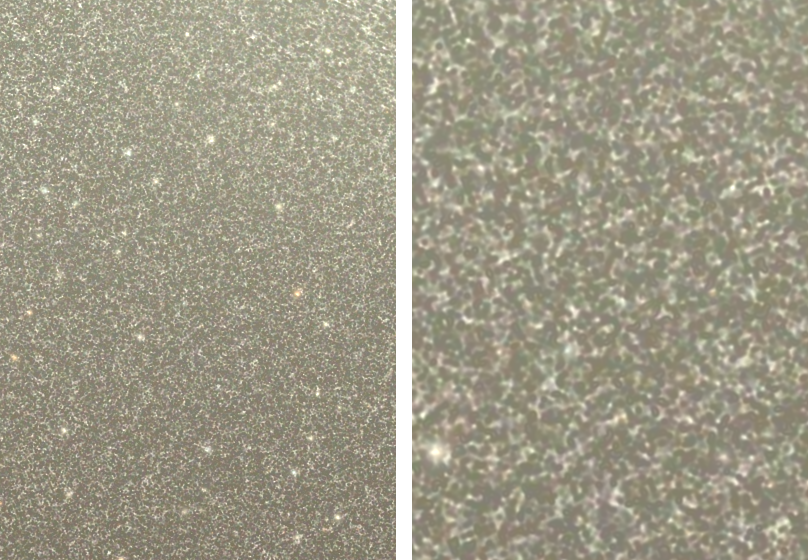
Left: the whole. Right: its middle third, enlarged.
Reproduce this texture procedurally as a Shadertoy shader.

```glsl
// Champagne glitter paper: fine soft grain over a wide light falloff,
// a little coarser and slanted toward the upper right, with small flecks
// and scattered tinted glints. Lengths are fractions of canvas height.
#define GRAIN_FREQ 300.0
#define CLUMP_FREQ 150.0
#define TINT_FREQ 170.0
#define CONTRAST_LOW 0.37
#define CONTRAST_HIGH 0.54
#define TINT_AMOUNT 0.055
#define GLINT_FREQ 14.0
#define GLINT_RADIUS 0.0045
#define FLECK_FREQ 60.0
#define FLECK_RADIUS 0.0022
#define SHADE_COLOR vec3(0.527, 0.499, 0.435)
#define LIGHT_COLOR vec3(0.640, 0.632, 0.552)

// Integer hash: three independent values in 0..1 for each cell
vec3 hash3(vec2 cell, uint seed) {
    uvec3 v = uvec3(uvec2(ivec2(cell)), seed) * 1664525u + 1013904223u;
    v.x += v.y * v.z; v.y += v.z * v.x; v.z += v.x * v.y;
    v ^= v >> 16u;
    v.x += v.y * v.z; v.y += v.z * v.x; v.z += v.x * v.y;
    return vec3(v >> 8u) / 16777216.0;
}

// Smooth value noise, centred on zero
vec3 noise3(vec2 p, uint seed) {
    vec2 cell = floor(p), f = fract(p);
    f = f * f * (3.0 - 2.0 * f);
    vec3 low = mix(hash3(cell, seed), hash3(cell + vec2(1, 0), seed), f.x);
    vec3 high = mix(hash3(cell + vec2(0, 1), seed), hash3(cell + vec2(1, 1), seed), f.x);
    return mix(low, high, f.y) - 0.5;
}

mat2 rotation(float angle) {
    float c = cos(angle), s = sin(angle);
    return mat2(c, s, -s, c);
}

// Randomly placed soft points, with a halo and a faint tint
vec3 sparkles(vec2 p, float freq, float density, float radius, uint seed) {
    vec3 sum = vec3(0.0);
    vec2 home = floor(p * freq);
    for (int j = -1; j <= 1; j++)
    for (int i = -1; i <= 1; i++) {
        vec2 cell = home + vec2(i, j);
        vec3 place = hash3(cell, seed);
        vec3 look = hash3(cell, seed + 1u);
        if (place.z > density) continue;
        vec2 d = p - (cell + place.xy) / freq;
        float size = radius * mix(0.65, 1.2, look.x);
        float r2 = dot(d, d) / (size * size);
        float glow = exp(-r2) + 0.22 * exp(-r2 * 0.18);
        vec3 tint = mix(vec3(1.0, 0.98, 0.84), vec3(0.90, 1.0, 1.0), step(0.62, look.y));
        tint = mix(tint, vec3(1.0, 0.72, 0.50), step(0.84, look.y));
        sum += tint * glow * mix(0.35, 1.0, look.z);
    }
    return sum;
}

void mainImage(out vec4 fragColor, in vec2 fragCoord) {
    vec2 p = fragCoord / iResolution.y;
    vec2 uv = fragCoord / iResolution.xy;

    // Broad light: brighter upward, strongest at the upper right
    float corner = smoothstep(0.4, 1.0, uv.y) * smoothstep(0.0, 1.0, uv.x);
    vec3 color = mix(SHADE_COLOR, LIGHT_COLOR, uv.y);
    color += vec3(0.062, 0.064, 0.056) * corner;

    // Crossed layers hide the lattice and give round, fine grain
    float fine = 0.55 * noise3(rotation(0.4) * p * GRAIN_FREQ, 11u).x
               + 0.55 * noise3(rotation(1.2) * p * GRAIN_FREQ * 1.13, 17u).x;
    float clump = noise3(rotation(0.8) * p * CLUMP_FREQ, 23u).x;

    // Slanted grain falling to the right near the bright corner
    vec2 along = rotation(0.45) * p * GRAIN_FREQ;
    float slant = 0.8 * noise3(along * vec2(0.5, 0.85), 37u).x;
    float grain = mix(fine, slant, 0.65 * corner) + 0.24 * clump;

    // Bright facets stand out more than dark gaps
    float lit = max(corner, 0.55 * smoothstep(0.55, 1.0, uv.y));
    float contrast = mix(CONTRAST_LOW, CONTRAST_HIGH, lit);
    color += contrast * (grain + 1.9 * grain * grain) * vec3(1.0, 1.0, 0.96);

    // Faint iridescence
    vec3 tint = noise3(rotation(0.3) * p * TINT_FREQ, 53u);
    color += TINT_AMOUNT * (tint - dot(tint, vec3(0.30, 0.59, 0.11)));

    // Small flecks and larger glints
    color += 0.20 * sparkles(p, FLECK_FREQ, 0.15, FLECK_RADIUS, 71u);
    color += 0.46 * sparkles(p, GLINT_FREQ, 0.32, GLINT_RADIUS, 97u);

    fragColor = vec4(clamp(color, 0.0, 1.0), 1.0);
}
```
